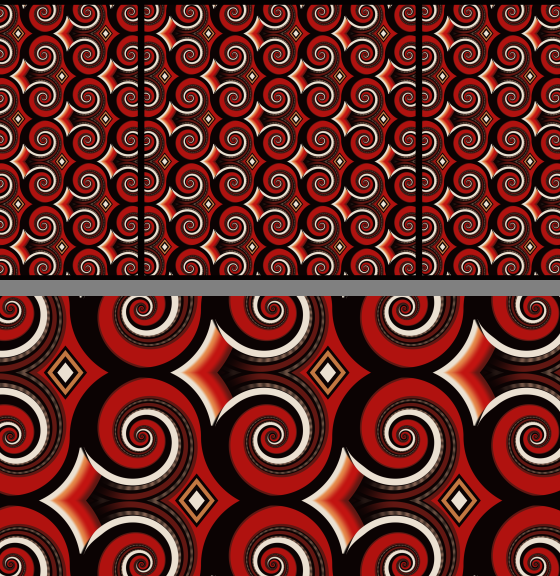
Top, the full canvas; bottom, a detail of the centre.
Give the GLSL for this pattern, as a Shadertoy shader.

```glsl
// Interlocking scroll ornament in red, black and cream on three hung panels.
// Each mirrored motif is a two-armed logarithmic spiral flowing into a diamond,
// with a glowing barb in the gap behind it; glide reflection fills the plane.

const float TAU = 6.2831853;
const float CANVAS_HEIGHT = 6.4;    // in widths of one scroll
const float ROW_PITCH = 0.975;
const float PANEL_PITCH = 6.35;
const float SCROLL_RADIUS = 0.45;
const float GROWTH = 1.257;         // log of radius gained per turn
const float ARM_END = 0.73;         // share of a turn filled by the red arm

const vec3 BLACK = vec3(0.045, 0.012, 0.012);
const vec3 RED = vec3(0.69, 0.07, 0.06);
const vec3 MAROON = vec3(0.38, 0.09, 0.07);
const vec3 BROWN = vec3(0.47, 0.35, 0.29);
const vec3 ORANGE = vec3(0.90, 0.55, 0.30);
const vec3 CREAM = vec3(0.92, 0.88, 0.82);

float fill(float d, float soft) {
    return 1.0 - smoothstep(-soft, soft, d);
}

float band(float x, float low, float high, float soft) {
    return fill(low - x, soft) * fill(x - high, soft);
}

// Stripes across the arm, from the white line outward
vec3 armStripes(float t, float armEnd, float twist, float soft) {
    vec3 c = BLACK;
    c = mix(c, BROWN * twist, band(t, 0.07, 0.13, soft));
    c = mix(c, MAROON, band(t, 0.18, 0.26, soft));
    c = mix(c, BROWN * twist * 0.8, band(t, 0.30, 0.34, soft));
    c = mix(c, MAROON, band(t, 0.36, armEnd, soft));
    return mix(c, RED, band(t, 0.41, armEnd - 0.03, soft));
}

// Barb shaded by distance from its concave edge
vec3 barb(float d, float soft) {
    vec3 c = mix(ORANGE, RED * 1.1, smoothstep(0.05, 0.13, d));
    c = mix(c, CREAM, fill(d - 0.045, soft + 0.012));
    c = mix(c, MAROON, smoothstep(0.15, 0.21, d));
    return mix(BLACK, c, band(d, 0.0, 0.22, soft));
}

// Nested diamonds
vec3 jewel(vec3 under, vec2 p, float soft) {
    float m = abs(p.x) + 0.8 * abs(p.y);
    vec3 c = mix(under, BLACK, fill(m - 0.165, soft));
    c = mix(c, ORANGE * 0.85, fill(m - 0.138, soft));
    c = mix(c, BLACK, fill(m - 0.100, soft));
    return mix(c, CREAM, fill(m - 0.062, soft));
}

// Upper half of one motif; q is measured from the eye of the scroll
vec3 motif(vec2 q, float soft) {
    float r = max(length(q), 0.001);
    float turn = fract(atan(q.y, q.x) / TAU - 0.528);
    float phase = log(r / SCROLL_RADIUS) / GROWTH + turn;
    float phaseSoft = soft / (GROWTH * r);
    bool inBody = turn < 0.472 && phase > 0.0;

    // Wound arm, opening into the body below and to the right
    float t = phase < 0.0 ? fract(phase) : phase;
    float twist = 0.85 + 0.25 * sin(turn * TAU * 40.0);
    vec3 c = armStripes(t, inBody ? 9.0 : ARM_END, twist, phaseSoft);
    float edge = inBody ? 0.55 - length(q - vec2(1.0, 0.0)) : r - SCROLL_RADIUS;
    float cover = fill(edge, soft);
    if (inBody) cover *= smoothstep(0.10, 0.20, turn);
    c = mix(BLACK, c, cover);

    // Barb in the gap to the left
    if (inBody && turn < 0.25) {
        float d = length(q + vec2(1.0, 0.0)) - 0.533;
        c = max(c, barb(d, soft) * smoothstep(0.02, 0.05, phase));
    }
    c = jewel(c, q - vec2(0.417, -0.5 * ROW_PITCH), soft);

    // White line, tapered at its outer start and at the eye
    float winding = min(round(phase), 0.0);
    float width = min(0.026, 0.11 * r) * smoothstep(0.0, 0.08, turn - winding);
    float line = fill(abs(phase - winding) * GROWTH * r - width, soft);
    return mix(c, CREAM, line * smoothstep(0.03, 0.05, r));
}

// Fold the plane by mirror rows, then join both glide copies
vec3 ornament(vec2 p, float soft) {
    float y = abs(mod(p.y + ROW_PITCH, 2.0 * ROW_PITCH) - ROW_PITCH);
    float x = mod(p.x + 1.417, 2.0) - 1.0;
    float glideX = mod(p.x + 0.417, 2.0) - 1.0;
    float middle = 0.5 * ROW_PITCH;
    return max(motif(vec2(x, y - middle), soft),
               motif(vec2(glideX, middle - y), soft));
}

// Panels parted by dark bars, with dark strips above and below
vec3 panels(vec2 p, float soft) {
    float x = mod(p.x - 3.225, PANEL_PITCH);
    float side = min(x, PANEL_PITCH - x) - 0.075;
    float rim = min(p.y, CANVAS_HEIGHT - p.y) - 0.11;
    vec3 c = ornament(vec2(x - 1.54, p.y - 5.633), soft);
    return mix(BLACK * 0.4, c, fill(-min(side, rim), soft));
}

void mainImage(out vec4 fragColor, in vec2 fragCoord) {
    const int GRID = 3;
    float unit = CANVAS_HEIGHT / iResolution.y;
    vec3 sum = vec3(0.0);
    for (int i = 0; i < GRID * GRID; i++) {
        vec2 offset = (vec2(i % GRID, i / GRID) + 0.5) / float(GRID) - 0.5;
        sum += panels((fragCoord + offset) * unit, unit * 0.3);
    }
    fragColor = vec4(sum / float(GRID * GRID), 1.0);
}
```
